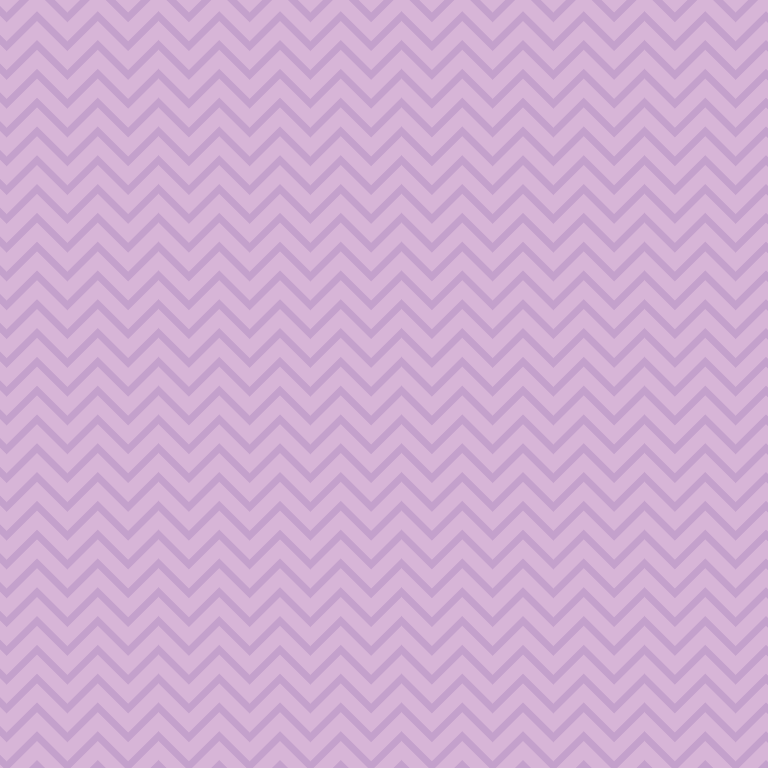
This pattern is drawn by a Shadertoy shader. Its source:

```glsl
// Vertical drop of the zigzag below its nearest peak
float zigzagDrop(float x) {
    float period = 0.0791;
    float fromPeak = abs(fract((x - 0.0482) / period + 0.5) - 0.5) * period;
    return 0.99 * fromPeak;
}

// Signed distance to the nearest chevron stripe, negative inside
float chevronDistance(vec2 uv) {
    float spacing = 0.0375;
    float thickness = 0.34 * spacing;
    float depth = 1.0 - uv.y - 0.0521 - zigzagDrop(uv.x);
    float fromCentre = abs(fract((depth - 0.5 * thickness) / spacing + 0.5) - 0.5) * spacing;
    return (fromCentre - 0.5 * thickness) * 0.71; // slope turns vertical into perpendicular
}

void mainImage(out vec4 fragColor, in vec2 fragCoord) {
    vec2 uv = fragCoord / iResolution.xy;
    float pixel = 1.0 / iResolution.y;

    // Stripes over the plain ground
    float stripe = 1.0 - smoothstep(-0.6 * pixel, 0.6 * pixel, chevronDistance(uv));
    vec3 lilac = vec3(0.845, 0.71, 0.845);
    vec3 mauve = vec3(0.77, 0.63, 0.80);
    fragColor = vec4(mix(lilac, mauve, stripe), 1.0);
}
```
